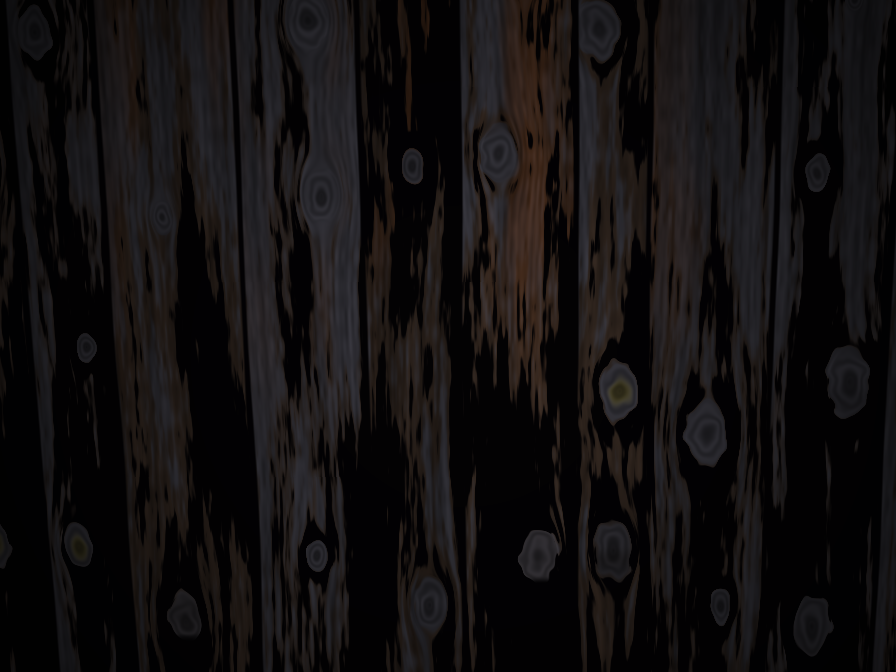
This texture is drawn by a Shadertoy shader. Its source:

```glsl
// Dark weathered plank wall: grey paint worn to brown wood and black rot.
// Jittered seams split the boards, knots bend the grain like flow around a
// cylinder, and stretched noise decides where the surface has worn away.
#define PLANK_WIDTH 0.166
#define PLANK_LEAN 0.10
#define KNOT_SPACING 0.29
#define KNOT_CHANCE 0.62
#define ROT_TOP 0.36
#define ROT_BOTTOM 0.61
#define VIGNETTE 1.55
#define GREY_PAINT vec3(0.190, 0.187, 0.212)
#define BROWN_WOOD vec3(0.175, 0.135, 0.110)
#define RUST_STAIN vec3(0.290, 0.150, 0.065)
#define OCHRE_CORE vec3(0.300, 0.270, 0.110)
#define BLACK_ROT vec3(0.010, 0.006, 0.012)

float hash(vec2 p) {
    vec3 q = fract(p.xyx * 0.1031);
    q += dot(q, q.yzx + 33.33);
    return fract((q.x + q.y) * q.z);
}

float noise(vec2 p) {
    vec2 i = floor(p), f = fract(p);
    f = f * f * (3.0 - 2.0 * f);
    return mix(mix(hash(i), hash(i + vec2(1, 0)), f.x),
               mix(hash(i + vec2(0, 1)), hash(i + vec2(1, 1)), f.x), f.y);
}

float fbm(vec2 p) {
    float sum = 0.0, amp = 0.53;
    for (int i = 0; i < 4; i++) {
        sum += amp * noise(p);
        p = p * 2.03 + 7.7;
        amp *= 0.5;
    }
    return sum;
}

float seamX(float id) {
    return (id + 0.5 * (hash(vec2(id, 4.0)) - 0.5)) * PLANK_WIDTH;
}

void mainImage(out vec4 fragColor, in vec2 fragCoord) {
    vec2 uv = fragCoord / iResolution.y;
    float aspect = iResolution.x / iResolution.y;

    // Boards spread slightly towards the top
    vec2 p = uv;
    float axis = aspect * 0.62;
    p.x = axis + (p.x - axis) / (1.0 - PLANK_LEAN * (1.0 - p.y));
    p.x += 0.004 * (noise(vec2(p.x * 3.0, p.y * 4.0)) - 0.5);

    // Find the board and the distances to its two edges
    float id = floor(p.x / PLANK_WIDTH);
    if (p.x < seamX(id)) id -= 1.0;
    else if (p.x > seamX(id + 1.0)) id += 1.0;
    float left = p.x - seamX(id);
    float right = seamX(id + 1.0) - p.x;
    float width = left + right;
    vec2 seed = vec2(id * 17.3, id * 5.1 + 40.0);
    float tone = hash(seed);
    float warmth = hash(seed + 3.0);

    // Knots bend the grain coordinate and leave a ringed, paler disc
    float grainX = p.x + 0.014 * (noise(vec2(p.x * 5.0, p.y * 2.5) + seed) - 0.5);
    float disc = 0.0, halo = 0.0, rings = 0.0, core = 0.0, ochre = 0.0;
    for (int j = -1; j <= 1; j++) {
        vec2 cell = vec2(id, floor(p.y / KNOT_SPACING) + float(j));
        if (hash(cell + 21.0) > KNOT_CHANCE) continue;
        float radius = mix(0.011, 0.032, hash(cell + 31.0));
        vec2 centre = vec2(seamX(id) + width * mix(0.3, 0.7, hash(cell + 41.0)),
                           (cell.y + mix(0.2, 0.8, hash(cell + 51.0))) * KNOT_SPACING);
        vec2 q = (p - centre) * vec2(1.0, 0.68);
        float d = length(q) / radius;
        grainX -= q.x / max(d * d, 1.0);
        d += 0.35 * (noise(p * 60.0) - 0.5);
        float inside = 1.0 - smoothstep(0.85, 1.2, d);
        disc = max(disc, inside);
        halo += step(0.45, hash(cell + 61.0)) * smoothstep(0.9, 1.25, d)
              * (1.0 - smoothstep(1.3, 2.3, d));
        rings += inside * sin(d * 15.0);
        core = max(core, 1.0 - smoothstep(0.15, 0.4, d));
        ochre += step(0.85, hash(cell + 71.0)) * (1.0 - smoothstep(0.3, 0.75, d));
    }

    // Grain: growth lines, streaks and fine fibre
    vec2 g = vec2(grainX, p.y);
    float lines = sin(6.2832 * (g.x * 75.0 + 3.0 * noise(g * vec2(12.0, 1.5) + seed)));
    float streak = fbm(g * vec2(75.0, 3.5) + seed);
    float fibre = noise(vec2(g.x * 230.0, p.y * 45.0) + seed);
    float grain = 0.62 + 0.5 * streak + 0.06 * lines + 0.22 * (fibre - 0.5);

    // Wear level: low values have rotted to black
    float wear = 0.62 * fbm(g * vec2(17.0, 2.2) + seed)
               + 0.38 * fbm(g * vec2(75.0, 8.0) + seed + 9.0);
    wear = 0.5 + 1.6 * (wear - 0.5) + 0.13 * (fibre - 0.5) + 0.025 * lines;
    wear += 0.35 * disc - 0.22 * halo;
    wear -= 0.13 * (1.0 - smoothstep(0.0, 0.045, right));
    wear += 0.22 * step(0.4, tone) * (1.0 - smoothstep(0.014, 0.026, left));
    float rotLine = mix(ROT_BOTTOM, ROT_TOP, smoothstep(0.05, 0.9, p.y))
                  + 0.12 * (tone - 0.5);
    float sound = smoothstep(rotLine - 0.025, rotLine + 0.05, wear);

    // Paint gives way to brown near the rot; rust runs down from above
    float bare = 1.0 - smoothstep(0.03, 0.24, wear - rotLine - 0.18 * (warmth - 0.5));
    float stain = smoothstep(0.48, 0.72, fbm(g * vec2(15.0, 1.8) + seed + 23.0));
    float reach = smoothstep(0.3, 0.7, p.y) * exp(-5.0 * pow(uv.x - aspect * 0.48, 2.0));
    vec3 colour = mix(GREY_PAINT, BROWN_WOOD, bare * (1.0 - 0.8 * disc));
    colour = mix(colour, RUST_STAIN, stain * reach * (0.25 + 0.65 * warmth) * (1.0 - disc));
    colour = mix(colour, OCHRE_CORE, 0.7 * ochre);
    colour *= grain * (0.9 + 0.2 * tone) * (1.0 + 0.14 * rings) * (1.0 - 0.4 * core);
    colour = mix(BLACK_ROT, colour, sound);

    // Dark seams, then light falling off from the centre
    float gap = mix(0.001, 0.004, noise(vec2(id * 9.0, p.y * 6.0)));
    colour = mix(BLACK_ROT, colour, smoothstep(gap, gap + 0.004, min(left, right)));
    vec2 offCentre = uv - vec2(aspect * 0.52, 0.47);
    colour *= 1.06 * exp(-VIGNETTE * dot(offCentre, offCentre));
    fragColor = vec4(colour, 1.0);
}
```
